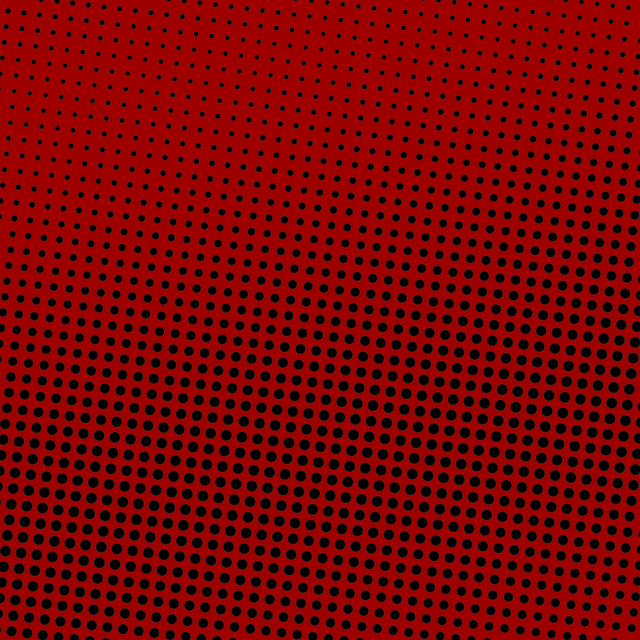
A Shadertoy shader for this pattern:

```glsl
// Tilted halftone of black dots on deep red, their size swelling in one slow wave.

const float PI = 3.14159265;

// Colours
const vec3 RED = vec3(0.62, 0.0, 0.0);
const vec3 BLACK = vec3(0.005, 0.002, 0.002);
const vec3 RIM_GREY = vec3(0.40, 0.35, 0.35);

// Dot grid, in canvas heights
const float PITCH = 0.02465;
const float TILT = 7.0 * PI / 180.0;
const vec2 ANCHOR = vec2(0.34375, 0.6440);

// Share of each cell that its dot covers
const float MIN_COVER = 0.07;
const float MAX_COVER = 0.39;

// Size wave, measured downward from the top edge
const float WAVE_START = 0.156;
const float WAVE_SLOPE = 0.2;
const float HALF_WAVE = 0.677;

// Thin pale rim around each dot
const float RIM_WIDTH = 0.0019;
const float RIM_STRENGTH = 0.25;

float dotRadius(vec2 centre) {
    float depth = 1.0 - centre.y + WAVE_SLOPE * centre.x - WAVE_START;
    float swell = 0.5 - 0.5 * cos(PI * depth / HALF_WAVE);
    return PITCH * sqrt(mix(MIN_COVER, MAX_COVER, swell) / PI);
}

// Signed distance to the dot of the nearest grid cell
float dotDistance(vec2 p) {
    vec2 along = vec2(cos(TILT), -sin(TILT));
    vec2 across = vec2(sin(TILT), cos(TILT));
    vec2 offset = p - ANCHOR;
    vec2 cell = floor(vec2(dot(offset, along), dot(offset, across)) / PITCH + 0.5);
    vec2 centre = ANCHOR + PITCH * (cell.x * along + cell.y * across);
    return length(p - centre) - dotRadius(centre);
}

void mainImage(out vec4 fragColor, in vec2 fragCoord) {
    vec2 p = fragCoord / iResolution.y;
    float edge = 0.65 / iResolution.y;
    float d = dotDistance(p);

    // Dots over the flat ground
    vec3 colour = mix(BLACK, RED, smoothstep(-edge, edge, d));

    // Rim, softened across the dot edge
    float rim = 1.0 - smoothstep(0.0, RIM_WIDTH, abs(d));
    colour = mix(colour, RIM_GREY, RIM_STRENGTH * rim);

    fragColor = vec4(colour, 1.0);
}
```
